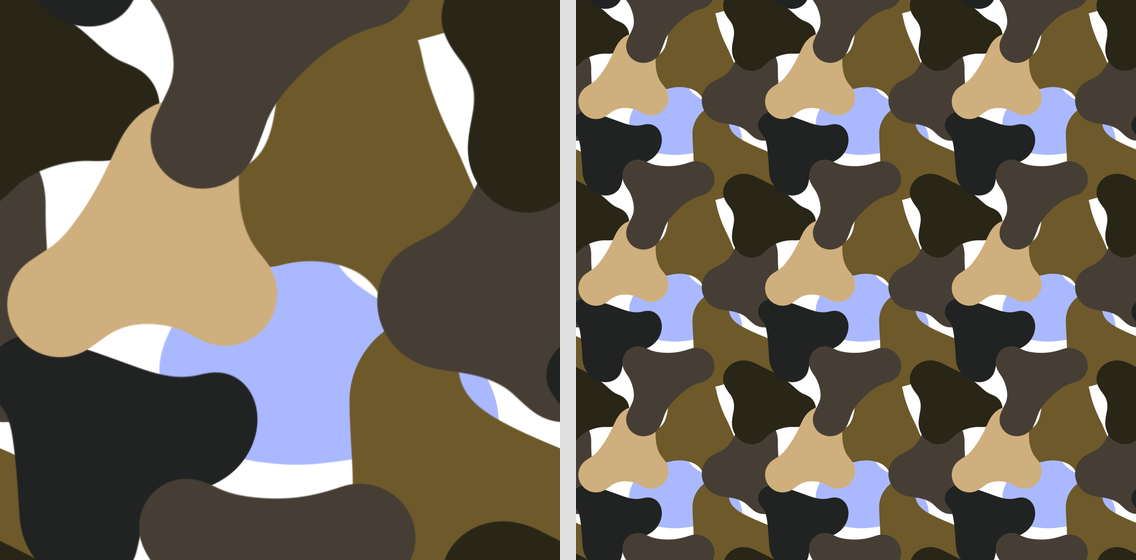
Left, the tile; right, the same tile 3 across and 3 down.
Reproduce this pattern procedurally as a WebGL 2 fragment shader.

```glsl
#version 300 es
precision highp float;
// Seamless camouflage of large, overlapping, smooth-lobed flat blobs on white.

#define BLOBS 8
#define ARMS 3
#define SEED 7u
#define ORIGIN vec2(0.55, 0.35)
#define JITTER 0.05
#define ARM_LENGTH vec2(0.14, 0.25)
#define TIP_RADIUS vec2(0.075, 0.115)
#define CORE_RADIUS 0.09
#define BLEND 0.12
#define SWIRL 2.6
#define SCALE_RANGE vec2(1.14, 0.93)

uniform vec2 u_resolution;
out vec4 fragColor;

const float TAU = 6.2831853;
const vec3 WHITE    = vec3(1.0);
const vec3 LAVENDER = vec3(0.667, 0.725, 1.0);
const vec3 BROWN    = vec3(0.427, 0.350, 0.165);
const vec3 UMBER    = vec3(0.275, 0.243, 0.208);
const vec3 OLIVE    = vec3(0.160, 0.145, 0.092);
const vec3 CHARCOAL = vec3(0.126, 0.137, 0.130);
const vec3 TAN      = vec3(0.812, 0.686, 0.490);

// Blob colours from the lowest layer to the highest
const vec3 LAYERS[BLOBS] = vec3[BLOBS](
    LAVENDER, BROWN, BROWN, UMBER, OLIVE, CHARCOAL, TAN, UMBER);

// Integer hash of a blob and a property number, in 0..1
float hash(int blob, int property) {
    uint n = uint(blob) * 1597334677u ^ (uint(property) + SEED) * 3812015801u;
    n = (n ^ (n >> 16)) * 2146121005u;
    n = (n ^ (n >> 15)) * 2221713035u;
    n ^= n >> 16;
    return float(n >> 8) / 16777216.0;
}

mat2 rotation(float angle) {
    float c = cos(angle), s = sin(angle);
    return mat2(c, s, -s, c);
}

float smoothUnion(float a, float b, float k) {
    float h = max(k - abs(a - b), 0.0) / k;
    return min(a, b) - h * h * k * 0.25;
}

// Distance to an arm from the core to a tip, with a changing radius
float armDistance(vec2 p, vec2 tip, float tipRadius) {
    float along = clamp(dot(p, tip) / dot(tip, tip), 0.0, 1.0);
    float radius = mix(CORE_RADIUS, tipRadius, smoothstep(0.0, 1.0, along));
    return length(p - tip * along) - radius;
}

// Distance to a blob: fused arms around a core, bent by a swirl
float blobDistance(vec2 p, int blob) {
    float bend = SWIRL * (2.0 * hash(blob, 0) - 1.0);
    float heading = hash(blob, 1);
    p = rotation(bend * length(p)) * p;
    float d = 1.0;
    for (int k = 0; k < ARMS; k++) {
        int key = 4 + 3 * k;
        float spread = 0.5 * (hash(blob, key) - 0.5);
        float angle = TAU * (heading + (float(k) + spread) / float(ARMS));
        float reach = mix(ARM_LENGTH.x, ARM_LENGTH.y, hash(blob, key + 1));
        float tipRadius = mix(TIP_RADIUS.x, TIP_RADIUS.y, hash(blob, key + 2));
        vec2 tip = reach * vec2(cos(angle), sin(angle));
        d = smoothUnion(d, armDistance(p, tip, tipRadius), BLEND);
    }
    return d;
}

void main() {
    vec2 uv = gl_FragCoord.xy / u_resolution;
    float pixel = 1.0 / min(u_resolution.x, u_resolution.y);
    vec3 color = WHITE;

    // Paint the layers on a slanted lattice that wraps around the tile
    for (int i = 0; i < BLOBS; i++) {
        float order = float(i) / float(BLOBS - 1);
        float scale = mix(SCALE_RANGE.x, SCALE_RANGE.y, order);
        vec2 lattice = float(i) * vec2(1.0, 3.0) / float(BLOBS);
        vec2 shift = JITTER * (vec2(hash(i, 2), hash(i, 3)) - 0.5);
        vec2 offset = fract(uv - ORIGIN - lattice - shift + 0.5) - 0.5;
        float d = blobDistance(offset / scale, i) * scale;
        color = mix(color, LAYERS[i], smoothstep(pixel, -pixel, d));
    }
    fragColor = vec4(color, 1.0);
}
```
